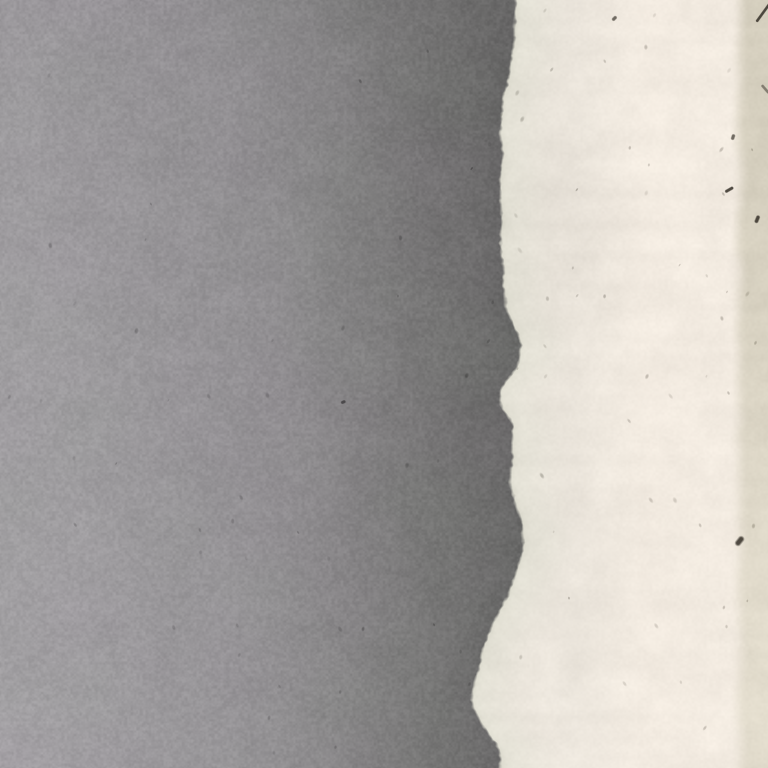
A WebGL 1 fragment shader for this texture:

```glsl
precision highp float;
// A torn strip of cream paper over shaded, grainy grey card.
uniform vec2 u_resolution;

float hash(vec2 p) {
  vec3 q = fract(vec3(p.xyx) * 0.1031);
  q += dot(q, q.yzx + 33.33);
  return fract((q.x + q.y) * q.z);
}

float noise(vec2 p) {
  vec2 i = floor(p), f = fract(p);
  f = f * f * (3.0 - 2.0 * f);
  return mix(mix(hash(i), hash(i + vec2(1, 0)), f.x),
             mix(hash(i + vec2(0, 1)), hash(i + vec2(1, 1)), f.x), f.y);
}

float fbm(vec2 p) {
  float sum = 0.0, amp = 0.5;
  for (int i = 0; i < 4; i++) {
    sum += amp * noise(p);
    p = p * 2.03 + 17.3;
    amp *= 0.5;
  }
  return sum / 0.9375;
}

// Horizontal place of the tear, with t measured from the top down.
float tearEdge(float t) {
  float x = 0.671;
  x -= 0.020 * smoothstep(0.03, 0.17, t);
  x += 0.005 * smoothstep(0.17, 0.20, t) - 0.005 * smoothstep(0.20, 0.24, t);
  x += 0.007 * smoothstep(0.31, 0.40, t) + 0.020 * smoothstep(0.39, 0.452, t);
  x -= 0.028 * smoothstep(0.465, 0.512, t);
  x += 0.018 * smoothstep(0.518, 0.556, t);
  x -= 0.004 * smoothstep(0.58, 0.63, t);
  x += 0.016 * smoothstep(0.625, 0.69, t);
  x -= 0.035 * smoothstep(0.71, 0.83, t) + 0.029 * smoothstep(0.78, 0.91, t);
  x += 0.034 * smoothstep(0.915, 0.985, t);
  return x + 0.006 * (fbm(vec2(t * 45.0, 3.0)) - 0.5);
}

// Soft dark fleck lying along the segment a to b.
float fleck(vec2 p, vec2 a, vec2 b, float r) {
  vec2 d = b - a;
  float h = clamp(dot(p - a, d) / dot(d, d), 0.0, 1.0);
  return 1.0 - smoothstep(r * 0.4, r * 1.5, length(p - a - d * h));
}

// Small specks, at most one in each grid cell.
float specks(vec2 p, float cells, float density) {
  vec2 id = floor(p * cells);
  vec2 center = 0.25 + 0.5 * vec2(hash(id + 5.1), hash(id + 9.7));
  vec2 d = (fract(p * cells) - center) / cells;
  d.x += d.y * (hash(id + 3.3) - 0.5);
  float r = 0.0012 + 0.0014 * hash(id + 2.9);
  float spot = 1.0 - smoothstep(r * 0.3, r * 1.4, length(d * vec2(1.0, 0.7)));
  return spot * step(hash(id + 31.0), density) * (0.4 + 0.6 * hash(id + 7.0));
}

void main() {
  vec2 uv = gl_FragCoord.xy / u_resolution;
  float t = 1.0 - uv.y;
  float edge = tearEdge(t);
  float inside = uv.x - edge;
  float grain = noise(uv * 256.0) + 0.6 * noise(uv * 420.0 + 40.0) - 0.8;
  float mottle = fbm(uv * 28.0) - 0.5;

  // Grey card, falling into shade towards the tear.
  float shade = 0.632 - 0.045 * smoothstep(0.0, 0.36, uv.x);
  shade -= 0.150 * smoothstep(0.27, 0.70, uv.x);
  shade -= 0.028 * uv.y * uv.y * smoothstep(0.65, 0.2, abs(uv.x - 0.32));
  shade -= 0.025 * exp(min(inside, 0.0) * 28.0);
  vec3 card = shade * mix(vec3(1.0, 0.985, 1.005), vec3(1.0, 0.992, 0.99),
                          smoothstep(0.25, 0.65, uv.x));
  card += 0.045 * grain + 0.035 * mottle;
  card += vec3(0.010, -0.002, 0.012) * (fbm(uv * 9.0 + 8.0) - 0.5);
  card -= 0.13 * specks(uv, 24.0, 0.12);
  card -= 0.22 * fleck(uv, vec2(0.446, 0.476), vec2(0.448, 0.477), 0.002);

  // Cream paper with faint laid lines and a dull band at the right.
  vec3 paper = mix(vec3(0.895, 0.885, 0.840), vec3(0.922, 0.899, 0.862),
                   smoothstep(0.0, 0.08, inside));
  paper = mix(paper, vec3(0.952, 0.922, 0.882), smoothstep(0.73, 0.86, uv.x));
  float band = smoothstep(0.950, 0.975, uv.x + 0.012 * mottle);
  paper = mix(paper, mix(vec3(0.885, 0.860, 0.800), vec3(0.835, 0.810, 0.745),
                         smoothstep(0.1, 0.8, uv.y)), band);
  float laid = noise(vec2(uv.x * 5.0, uv.y * 75.0)) - 0.5;
  paper += 0.018 * laid + 0.025 * grain * 0.6 + 0.045 * mottle;
  float worn = smoothstep(0.12, 0.0, length((uv - vec2(0.735, 0.70)) * vec2(1.0, 0.5)));
  paper -= worn * 0.04 * fbm(uv * 45.0);
  paper -= 0.20 * specks(uv + 0.37, 30.0, 0.18);

  // Darker marks near the right side.
  float marks = fleck(uv, vec2(0.986, 0.973), vec2(1.002, 0.995), 0.0018);
  marks = max(marks, fleck(uv, vec2(0.961, 0.293), vec2(0.965, 0.298), 0.0035));
  marks = max(marks, fleck(uv, vec2(0.946, 0.751), vec2(0.953, 0.755), 0.0020));
  marks = max(marks, fleck(uv, vec2(0.985, 0.712), vec2(0.987, 0.717), 0.0024));
  marks = max(marks, 0.8 * fleck(uv, vec2(0.954, 0.820), vec2(0.955, 0.823), 0.0022));
  marks = max(marks, 0.8 * fleck(uv, vec2(0.799, 0.975), vec2(0.801, 0.977), 0.0022));
  marks = max(marks, 0.6 * fleck(uv, vec2(0.993, 0.888), vec2(1.0, 0.880), 0.0018));
  paper = mix(paper, vec3(0.20, 0.18, 0.15), 0.85 * marks);

  // Fibrous rim of the tear.
  paper -= vec3(0.035, 0.030, 0.035) * exp(-max(inside, 0.0) * 220.0);
  float cover = smoothstep(-0.0025, 0.0025, inside + 0.003 * (noise(uv * 180.0) - 0.5));
  gl_FragColor = vec4(clamp(mix(card, paper, cover), 0.0, 1.0), 1.0);
}
```
